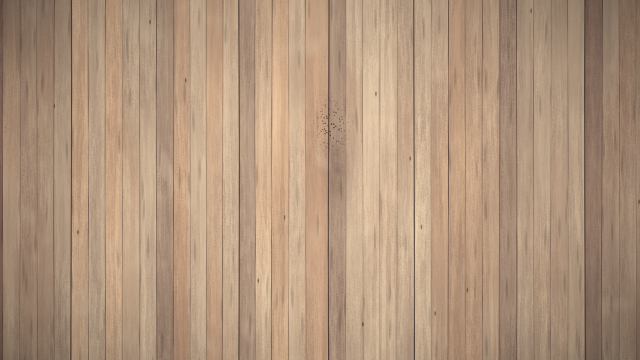
Reproduce this texture procedurally as a WebGL 1 fragment shader.

```glsl
precision highp float;
uniform vec2 u_resolution;

float hash(vec2 p) {
  return fract(sin(dot(p, vec2(41.37, 289.13))) * 4375.85);
}

// x: distance to the nearest feature point, y: random value of its cell
vec2 cellular(vec2 p) {
  vec2 cell = floor(p), best = vec2(9.0, 0.0);
  for (int j = -1; j <= 1; j++) {
    for (int i = -1; i <= 1; i++) {
      vec2 c = cell + vec2(float(i), float(j));
      vec2 feature = c + vec2(hash(c), hash(c + 17.3));
      float d = length(feature - p);
      if (d < best.x) best = vec2(d, hash(c + 5.7));
    }
  }
  return best;
}

// Soft patches from layered, mutually bent sines, about -1 to 1
float patches(vec2 p) {
  float sum = 0.0, amp = 0.5;
  for (int i = 0; i < 4; i++) {
    sum += amp * sin(p.x + 1.7 * sin(p.y)) * cos(p.y + 1.3 * sin(p.x * 0.8));
    p = mat2(1.5, 0.9, -0.9, 1.5) * p + 2.3;
    amp *= 0.6;
  }
  return sum;
}

// Plank coordinate: whole numbers are seams, one central plank is wider
float plankCoord(float x) {
  float s = x * 37.46 - 0.17;
  return s + 0.28 * smoothstep(9.0, 17.0, s) - 0.35 * smoothstep(17.7, 19.0, s);
}

// 1 on the first plank of each group of five
float groupStart(float id) {
  return 1.0 - step(0.5, abs(mod(id, 5.0) - 4.0));
}

void main() {
  vec2 uv = gl_FragCoord.xy / u_resolution;
  vec2 p = gl_FragCoord.xy / u_resolution.y;
  float s = plankCoord(uv.x);
  float id = floor(s);
  float rnd = hash(vec2(id, 3.1));
  float rnd2 = hash(vec2(id, 8.6));
  vec2 g = p + vec2(rnd * 3.0, rnd2 * 9.0);
  g.x += 0.002 * sin(g.y * 9.0) + 0.001 * sin(g.y * 23.0);

  // Tone of each plank: dark group starts, pale every fourth group, dim sides
  float pale = 1.0 - step(0.5, abs(mod(id, 20.0) - 4.0));
  float side = step(id, 3.5) + step(33.5, id);
  float tone = 0.63 + 0.16 * rnd;
  tone -= (0.34 - 0.46 * pale) * groupStart(id);
  tone -= 0.20 * side;
  tone += 0.15 * patches(g * vec2(12.0, 3.0)) + 0.10 * patches(p * vec2(9.0, 6.0));

  // Grain: broad bands, long fibres and pores of uneven strength
  float rough = clamp(0.9 + 0.9 * patches(g * vec2(20.0, 5.0) + 7.0), 0.3, 1.7);
  tone += 0.11 * patches(g * vec2(110.0, 4.0));
  tone += 0.16 * (cellular(g * vec2(95.0, 2.5)).y - 0.5);
  tone += 0.17 * rough * (cellular(g * vec2(170.0, 20.0)).x - 0.45);
  tone += 0.10 * rough * (hash(floor(p * 288.0)) - 0.5);

  vec3 wood = mix(vec3(0.56, 0.445, 0.38), vec3(0.915, 0.805, 0.665), clamp(tone, 0.0, 1.1));
  float blush = smoothstep(0.4, 1.0, rnd2) + 0.7 * patches(g * vec2(9.0, 2.2) + 4.0);
  wood *= mix(vec3(1.0), vec3(0.985, 0.925, 0.89), clamp(blush, 0.0, 1.0));

  // Pale scuffs
  float scuff = smoothstep(0.4, 0.9, patches(p * vec2(13.0, 10.0) + 1.4));
  wood = mix(wood, vec3(0.90, 0.80, 0.68), 0.3 * scuff);

  // Sparse dark fibres, rare nicks, and a speckled stain by the middle seam
  vec2 fibre = cellular(g * vec2(60.0, 7.0));
  float crack = step(0.84, fibre.y) * (1.0 - smoothstep(0.08, 0.32, fibre.x));
  vec2 mark = cellular(p * vec2(17.0, 6.0) + 2.0);
  float nick = step(0.95, mark.y) * (1.0 - smoothstep(0.01, 0.06, mark.x));
  vec2 q = (uv - vec2(0.518, 0.65)) * vec2(48.0, 16.0);
  vec2 speck = cellular(p * 130.0);
  float specks = exp(-dot(q, q)) * step(0.6, speck.y) * (1.0 - smoothstep(0.1, 0.45, speck.x));
  vec2 k = (uv - vec2(0.527, 0.53)) * vec2(90.0, 13.0);
  float stain = exp(-dot(k, k)) * (0.6 + 0.4 * patches(p * 60.0));
  wood *= 1.0 - 0.13 * crack - 0.4 * nick - 0.5 * specks - 0.2 * stain;

  // Seams: hairlines of uneven depth, heavier where a group starts
  float edge = floor(s + 0.5);
  float heavy = groupStart(edge) * (1.0 - 0.6 * step(0.5, 1.0 - abs(mod(edge, 20.0) - 9.0)));
  float pixel = 37.46 / u_resolution.x;
  float wobble = 0.02 * sin(p.y * 4.0 + edge * 2.0);
  float gap = abs(s - edge + wobble);
  float halfWidth = mix(0.022, 0.034, heavy);
  float line = clamp((halfWidth - gap) / pixel + 0.5, 0.0, 1.0);
  float broken = 0.85 + 0.6 * patches(vec2(edge * 3.7, p.y * 9.0));
  float depth = mix((0.28 + 0.5 * hash(vec2(edge, 1.9))) * broken, 0.70 + 0.2 * broken, heavy);
  wood = mix(wood, vec3(0.30, 0.23, 0.20), line * clamp(depth, 0.0, 1.0));

  // Darkened borders
  vec2 c = uv - 0.5;
  float vignette = 1.02 - 0.75 * c.x * c.x - 0.45 * c.y * c.y - 2.0 * c.x * c.x * c.y * c.y;
  gl_FragColor = vec4(wood * vignette + vec3(0.0, 0.002, 0.008), 1.0);
}
```
